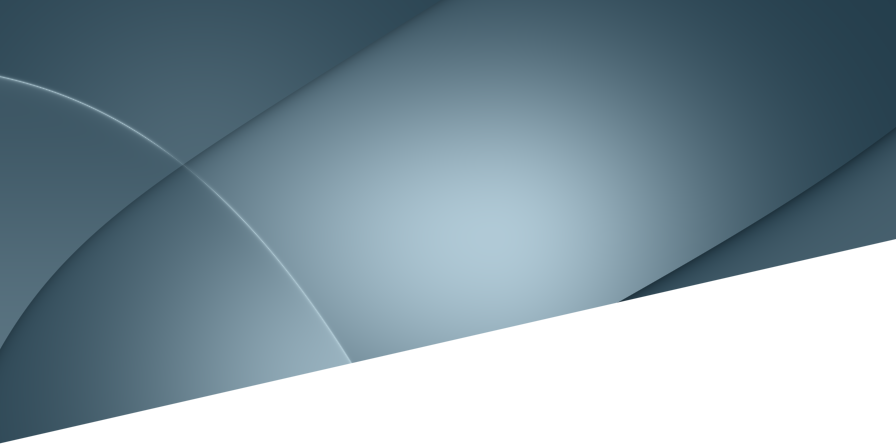
Write a Shadertoy shader that draws this background.

```glsl
// Overlapping slate-blue sheets around a soft glow, above a slanted white base.
// Curved heights y = f(x) split the sheets; Gaussian glows shade each one,
// and approximate edge distances place the shadows and the bright rim.

const vec3 DEEP_SLATE = vec3(0.14, 0.24, 0.295);
const vec3 PALE_BLUE = vec3(0.69, 0.79, 0.84);
const vec3 RIM_BLUE = vec3(0.73, 0.83, 0.87);

// Approximate signed distance above a curve of given height and slope.
float aboveCurve(float y, float height, float slope) {
    return (y - height) * inversesqrt(1.0 + slope * slope);
}

float coverage(float dist, float pixel) {
    return smoothstep(-0.75 * pixel, 0.75 * pixel, dist);
}

float glow(vec2 p, vec2 center, vec2 radius) {
    vec2 q = (p - center) / radius;
    return exp(-dot(q, q));
}

// Shadow cast below an edge, fading with depth.
float shadow(float depth, float strength, float width) {
    return 1.0 - strength * exp(-max(depth, 0.0) / width);
}

// Curves: each returns the signed distance above it.
float risingFold(vec2 p) {
    float bend = 0.17 * exp(-p.x / 0.15);
    return aboveCurve(p.y, 0.39 + 0.62 * p.x - bend, 0.62 + bend / 0.15);
}

float fallingArc(vec2 p) {
    float x = p.x;
    float height = 0.831 - x * (0.22 + x * (0.5 + 0.33 * x));
    return aboveCurve(p.y, height, -0.22 - x * (1.0 + 0.99 * x));
}

float rightFold(vec2 p) {
    float x = p.x - 1.385;
    float height = 0.328 + 0.57 * x + 0.163 * x * x * x;
    return aboveCurve(p.y, height, 0.57 + 0.489 * x * x);
}

// Light levels of the sheets, from 0 (deep slate) to 1 (pale blue).
float mainLight(vec2 p) {
    vec2 center = vec2(1.1, 0.47);
    vec2 radius = vec2(p.x < center.x ? 0.70 : 0.50,
                       p.y < center.y ? 0.50 : 0.42);
    return glow(p, center, radius);
}

float upperLight(vec2 p) {
    return 0.04 + 0.27 * glow(p, vec2(0.45, 0.60), vec2(0.45, 0.42));
}

float leftLight(vec2 p) {
    return mix(0.38, 0.17, smoothstep(0.2, 0.85, p.y));
}

float lowerLight(vec2 p) {
    return 0.03 + 0.80 * glow(p, vec2(0.80, 0.15), vec2(0.52));
}

void mainImage(out vec4 fragColor, in vec2 fragCoord) {
    vec2 p = fragCoord / iResolution.xy * vec2(2.0, 1.0);
    float pixel = 1.0 / iResolution.y;

    float fold = risingFold(p);
    float arc = fallingArc(p);
    float right = rightFold(p);
    float base = aboveCurve(p.y, 0.0104 + 0.228 * p.x, 0.228);
    float aboveFold = coverage(fold, pixel);
    float insideArc = coverage(-arc, pixel);

    // Sheets on either side of the rising fold, with its shadow below.
    float foldShade = shadow(-fold, 0.35, 0.022);
    float outer = mix(mainLight(p) * foldShade, upperLight(p), aboveFold);
    float inner = mix(lowerLight(p) * foldShade, leftLight(p), aboveFold);
    float light = mix(outer, inner, insideArc);

    // Lower right sheet, darkest where it meets its fold.
    float tucked = 0.25 * shadow(-right, 0.9, 0.055);
    light = mix(tucked, light, coverage(right, pixel));
    vec3 color = mix(DEEP_SLATE, PALE_BLUE, light);

    // Narrow contact shadows under both folds.
    float belowFold = 1.0 - aboveFold;
    float belowRight = 1.0 - coverage(right, pixel);
    color *= mix(1.0, shadow(-fold, 0.16, 0.012), belowFold);
    color *= mix(1.0, shadow(-right, 0.25, 0.012), belowRight);

    // Bright arc rim, softened around the crossing of the two curves.
    float rim = 0.65 * exp(-abs(arc + 0.002) / 0.0025);
    rim += 0.14 * insideArc * exp(min(arc, 0.0) / 0.018);
    rim *= 1.0 - 0.7 * glow(p, vec2(0.42, 0.63), vec2(0.08));
    color = mix(color, RIM_BLUE, rim);

    // Slanted white base.
    color = mix(vec3(1.0), color, coverage(base, pixel));
    fragColor = vec4(color, 1.0);
}
```
